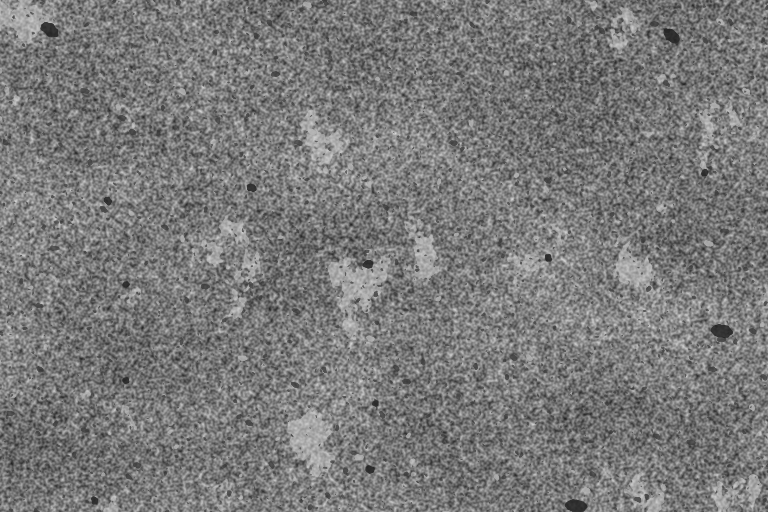
Reproduce this texture procedurally as a WebGL 2 fragment shader.

```glsl
#version 300 es
precision highp float;
// Weathered concrete: grey sandy grain built from octaves of gradient noise,
// ragged pale patches cut from a thresholded fractal field, and scattered
// dark pits and bright chips placed by jittered cells.

uniform vec2 u_resolution;
out vec4 fragColor;

// Two random values in 0..1 per integer cell
vec2 hash2(vec2 cell) {
    uvec2 v = uvec2(ivec2(cell) + 32768);
    v = v * 1664525u + 1013904223u;
    v.x += v.y * 1664525u;
    v.y += v.x * 1664525u;
    v ^= v >> 16u;
    v.x += v.y * 1664525u;
    v.y += v.x * 1664525u;
    v ^= v >> 16u;
    return vec2(v & 65535u) / 65535.0;
}

float cornerSlope(vec2 cell, vec2 offset) {
    float angle = 6.2832 * hash2(cell).x;
    return dot(vec2(cos(angle), sin(angle)), offset);
}

float gradientNoise(vec2 p) {
    vec2 i = floor(p), f = p - i;
    vec2 w = f * f * f * (f * (f * 6.0 - 15.0) + 10.0);
    vec2 e = vec2(1.0, 0.0);
    return mix(mix(cornerSlope(i, f), cornerSlope(i + e, f - e), w.x),
               mix(cornerSlope(i + e.yx, f - e.yx), cornerSlope(i + 1.0, f - 1.0), w.x), w.y);
}

// Fractal sum, turned at each octave to hide the lattice
float fractal(vec2 p, float gain) {
    float sum = 0.0, amplitude = 1.0;
    for (int i = 0; i < 5; i++) {
        sum += amplitude * gradientNoise(p);
        p = mat2(1.76, 1.32, -1.32, 1.76) * p + 17.3;
        amplitude *= gain;
    }
    return sum;
}

// Coverage of scattered irregular spots; density is the share of filled cells
float spots(vec2 p, float scale, float density, float seed) {
    float edge = 0.7 * scale / u_resolution.y;
    vec2 q = p * scale, home = floor(q);
    float cover = 0.0;
    for (int y = -1; y <= 1; y++) {
        for (int x = -1; x <= 1; x++) {
            vec2 cell = home + vec2(x, y);
            vec2 kind = hash2(cell + seed);
            vec2 d = q - cell - hash2(cell + seed + 211.0);
            float angle = 6.2832 * kind.y;
            d = mat2(cos(angle), -sin(angle), sin(angle), cos(angle)) * d;
            d.y *= 1.0 + 0.7 * kind.y;
            float radius = mix(0.1, 0.33, kind.y * kind.y);
            float spot = 1.0 - smoothstep(radius - edge, radius + edge, length(d));
            cover = max(cover, spot * step(kind.x, density));
        }
    }
    return cover;
}

float segmentDistance(vec2 p, vec2 a, vec2 b) {
    vec2 ab = b - a;
    return length(p - a - ab * clamp(dot(p - a, ab) / dot(ab, ab), 0.0, 1.0));
}

void main() {
    vec2 p = gl_FragCoord.xy / u_resolution.y;
    vec2 turned = mat2(0.8, 0.6, -0.6, 0.8) * p;

    // Sandy grain, fine to coarse
    float grain = 0.29 * gradientNoise(turned * 171.0 + 5.3)
                + 0.24 * gradientNoise(p * 93.0 + 31.7)
                + 0.12 * gradientNoise(turned * 43.0 + 71.1);

    // Broad stains, drawn out sideways
    float stain = 0.11 * fractal(p * vec2(2.1, 3.6) + 47.2, 0.6);

    // Pale worn patches with one long slanting flake near the middle
    float flake = segmentDistance(p, vec2(0.60, 0.16), vec2(0.72, 0.53));
    float field = fractal(p * vec2(5.4, 4.3) + 9.4, 0.66)
                + 0.55 * exp(-flake * flake / 0.003)
                + 0.12 * gradientNoise(turned * 95.0);
    float patchMask = smoothstep(0.50, 0.58, field);
    float halo = smoothstep(0.25, 0.55, field);

    float grey = 0.475 + grain + stain + 0.025 * halo;
    grey = mix(grey, 0.665 + 0.5 * grain + 0.3 * stain, patchMask);

    // Bright chips, then small, medium and rare large pits
    vec2 rough = p + 0.003 * vec2(gradientNoise(p * 120.0), gradientNoise(p * 120.0 + 57.0));
    grey = mix(grey, 0.72, 0.8 * spots(rough, 34.0, 0.05, 903.0));
    grey = mix(grey, 0.25, 0.75 * spots(rough, 80.0, 0.26, 101.0));
    grey = mix(grey, 0.22, 0.75 * spots(rough, 36.0, 0.14, 407.0));
    grey = mix(grey, 0.13, 0.85 * spots(rough, 15.0, 0.03, 659.0));

    fragColor = vec4(vec3(clamp(grey, 0.06, 0.86)), 1.0);
}
```
